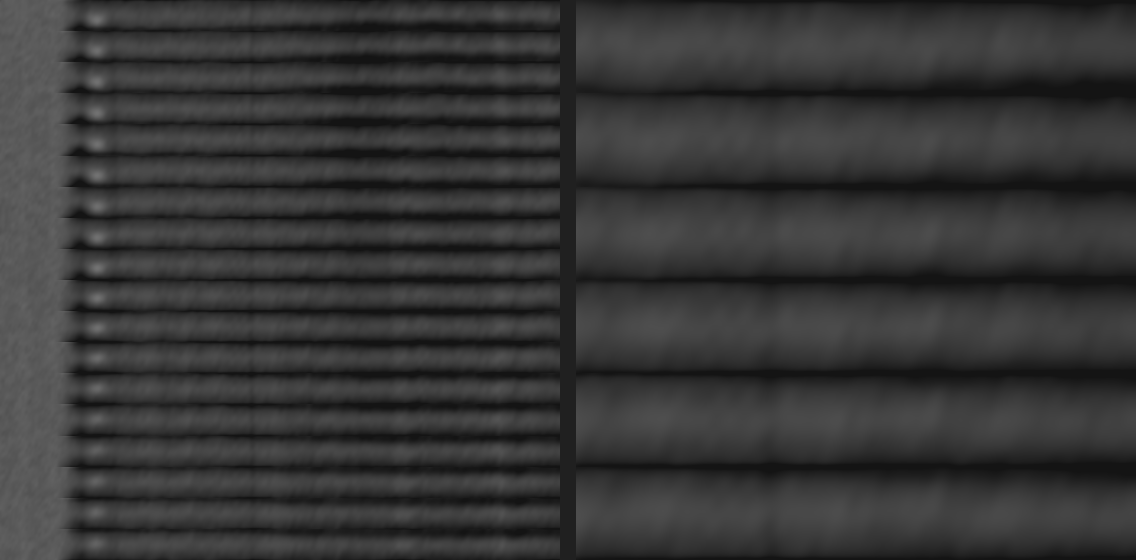
Left: the whole. Right: its middle third, enlarged.
Reproduce this pattern procedurally as a WebGL 1 fragment shader.

```glsl
precision highp float;
uniform vec2 u_resolution;

const float ROWS = 18.0;
const float STRIP_EDGE = 0.122;
const float BEAD_X = 0.173;

float hash(vec2 p) {
  vec3 q = fract(vec3(p.xyx) * 0.1031);
  q += dot(q, q.yzx + 33.33);
  return fract((q.x + q.y) * q.z);
}

float noise(vec2 p) {
  vec2 i = floor(p);
  vec2 f = fract(p);
  f = f * f * (3.0 - 2.0 * f);
  return mix(mix(hash(i), hash(i + vec2(1.0, 0.0)), f.x),
             mix(hash(i + vec2(0.0, 1.0)), hash(i + vec2(1.0, 1.0)), f.x), f.y);
}

float bump(float d, float width) {
  float t = d / width;
  return exp(-t * t);
}

// Slanted fibres that change slowly from one row to the next
float fibres(float x, float v, float row) {
  float coarse = noise(vec2(x * 58.0 + v * 1.3, v * 2.4 + row * 0.22));
  float fine = noise(vec2(x * 125.0 + v * 1.8, v * 4.0 + row * 0.4 + 31.0));
  return coarse * 0.6 + fine * 0.4 - 0.5;
}

// Soft horizontal cord; v runs downward from 0 to 1 within its row
float cord(float x, float v, float row, float down) {
  float right = smoothstep(0.38, 0.66, x);
  float ends = abs(down - 0.5) * 2.0;
  float ridge = smoothstep(0.0, 0.5, abs(v - 0.5));
  float shade = mix(0.287, 0.268, right) - 0.105 * ridge;

  // Groove sliding from above the seam to below it
  float phase = mix(-0.17, 0.16, down) * mix(0.3, 1.0, right);
  float wobble = 0.07 * (noise(vec2(x * 48.0, row * 0.5)) - 0.5);
  float offset = fract(v - phase + wobble + 0.5) - 0.5;
  float width = mix(0.09, 0.15 + 0.06 * ends, right);
  float patchy = 0.65 + 0.6 * noise(vec2(x * 13.0, row * 0.25 + 7.0));
  shade -= mix(0.058, 0.09, right) * patchy * bump(offset, width);

  // Thin broken seam
  float seam = min(v, 1.0 - v);
  float broken = smoothstep(0.25, 0.8, noise(vec2(x * 11.0, row * 0.2 + 19.0)));
  shade -= 0.065 * broken * bump(seam, 0.035);

  // Pale and dark columns
  float pale = bump(x - 0.72, 0.022) * 0.6 + bump(x - 0.895, 0.017);
  shade += 0.045 * pale * (1.0 - 0.6 * ridge);
  shade -= 0.03 * bump(x - 0.65, 0.045) * (1.0 - down);
  shade -= 0.022 * bump(x - 0.45, 0.006) + 0.025 * bump(x - 0.203, 0.012);
  return shade + 0.062 * fibres(x, v, row);
}

// Plain woven margin with faint vertical bands
float margin(float x, float y) {
  float weave = noise(vec2(x * 90.0 + y * 35.0, y * 75.0)) - 0.5;
  float grain = noise(vec2(x * 170.0, y * 130.0 + x * 70.0)) - 0.5;
  float bands = bump(x - 0.042, 0.008) + bump(x - 0.094, 0.008);
  return 0.348 + 0.035 * weave + 0.025 * grain + 0.012 * bands;
}

// Shadowed knot at the start of a cord
float knot(float x, float v, float row, float down) {
  float sink = mix(0.67, 0.47, smoothstep(0.4, 0.75, down));
  float slant = (v - sink) * 0.012 * smoothstep(0.4, 0.9, down);
  float spot = bump(x - BEAD_X + slant, 0.015) * bump(v - sink, 0.21);
  float upper = 1.0 - smoothstep(0.45, 0.8, down);
  float strength = 0.085 + 0.075 * upper + 0.025 * hash(vec2(row, 4.0));
  float shadow = bump(x - 0.143, 0.013) * bump(v - 0.88, 0.2);
  float gap = bump(x - 0.17, 0.027) * bump(min(v, 1.0 - v), 0.12);
  float column = bump(x - 0.146, 0.009);
  return strength * spot - (0.055 + 0.05 * upper) * shadow
         - 0.03 * gap - 0.025 * column;
}

void main() {
  vec2 uv = gl_FragCoord.xy / u_resolution;
  float down = 1.0 - uv.y;
  float row = floor(down * ROWS);
  float v = fract(down * ROWS);

  float body = cord(uv.x, v, row, down) + knot(uv.x, v, row, down);

  // Ragged boundary between the margin and the cords
  float edge = STRIP_EDGE + 0.01 * (0.5 - v) + 0.006 * (noise(vec2(row, down * 30.0)) - 0.5);
  float inside = smoothstep(edge - 0.018, edge + 0.014, uv.x);
  float shade = mix(margin(uv.x, down), body, inside);

  // Pale tick on each seam at the boundary
  shade += 0.045 * bump(uv.x - 0.13, 0.02) * bump(v, 0.045);
  gl_FragColor = vec4(vec3(clamp(shade, 0.08, 0.5)), 1.0);
}
```
